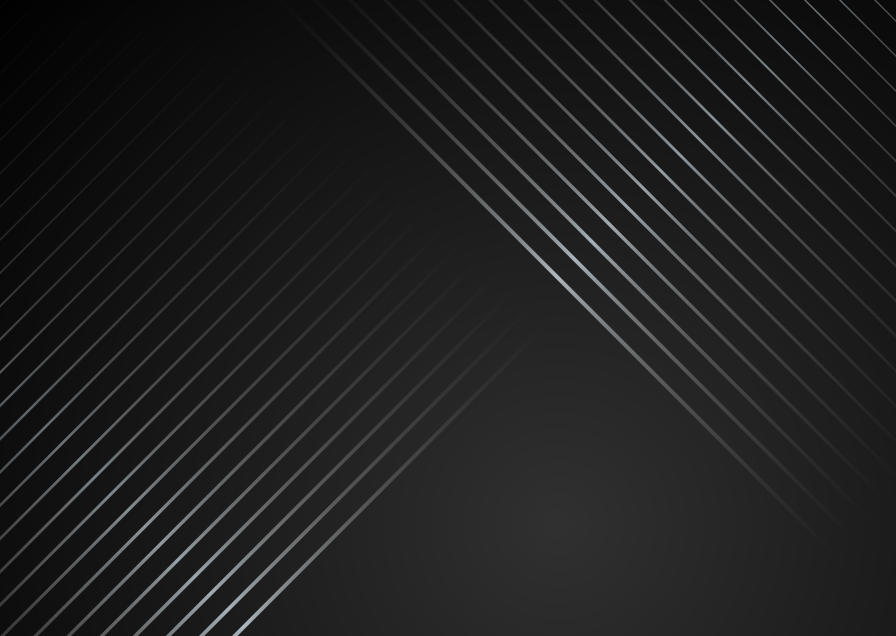
Reproduce this background procedurally as a Shadertoy shader.

```glsl
// Dark radial backdrop crossed by two fans of tapering silver diagonal lines.
#define GLOW_CENTER vec2(0.879, 0.176)
#define GLOW_RADIUS 1.22
#define GLOW_LEVEL 0.19
#define RIGHT_START 0.4405
#define RIGHT_STEP 0.0550
#define LEFT_START 1.3690
#define LEFT_STEP 0.0522
#define LINE_HALF_WIDTH 0.0031
#define LINE_OPACITY 0.82
#define FADE_POWER 1.7

const vec3 STEEL = vec3(0.66);
const vec3 SILVER = vec3(0.80, 0.85, 0.88);

// Share of a pixel covered by a stripe, including stripes thinner than a pixel.
float stripeCoverage(float dist, float halfWidth, float pixel) {
    float upper = min(dist + 0.5 * pixel, halfWidth);
    float lower = max(dist - 0.5 * pixel, -halfWidth);
    return clamp((upper - lower) / pixel, 0.0, 1.0);
}

// across: offset from the first line; along: offset from the highlight.
// Lines get thinner and dimmer as their index nears lineCount.
vec3 addLines(vec3 base, float across, float along, float spacing,
              float reach, float lineCount, float dimming, float pixel) {
    float index = max(round(across / spacing), 0.0);
    float rank = clamp(index / lineCount, 0.0, 1.0);
    float dist = abs(across - index * spacing) * 0.70711;
    float halfWidth = LINE_HALF_WIDTH * mix(1.0, 0.28, rank);
    float shine = clamp(1.0 - abs(along) / reach, 0.0, 1.0);
    float alpha = LINE_OPACITY * pow(shine, FADE_POWER) * (1.0 - dimming * rank);
    vec3 tint = mix(STEEL, SILVER, pow(shine, 5.0));
    return mix(base, tint, alpha * stripeCoverage(dist, halfWidth, pixel));
}

void mainImage(out vec4 fragColor, in vec2 fragCoord) {
    vec2 p = fragCoord / iResolution.y;
    float pixel = 1.0 / iResolution.y;

    // Soft charcoal glow
    float glow = max(1.0 - distance(p, GLOW_CENTER) / GLOW_RADIUS, 0.0);
    vec3 color = vec3(GLOW_LEVEL * glow);

    // Diagonal axes: falling lines keep "sum" fixed, rising lines keep "diff" fixed
    float sum = p.x + p.y - 1.0;
    float diff = p.x - p.y + 1.0;

    // Falling lines at the upper right
    color = addLines(color, sum - RIGHT_START, diff - 1.31,
                     RIGHT_STEP, 0.92, 18.0, 0.45, pixel);

    // Rising lines at the lower left
    color = addLines(color, LEFT_START - diff, sum + 0.60,
                     LEFT_STEP, 1.0, 24.0, 0.85, pixel);

    fragColor = vec4(color, 1.0);
}
```
